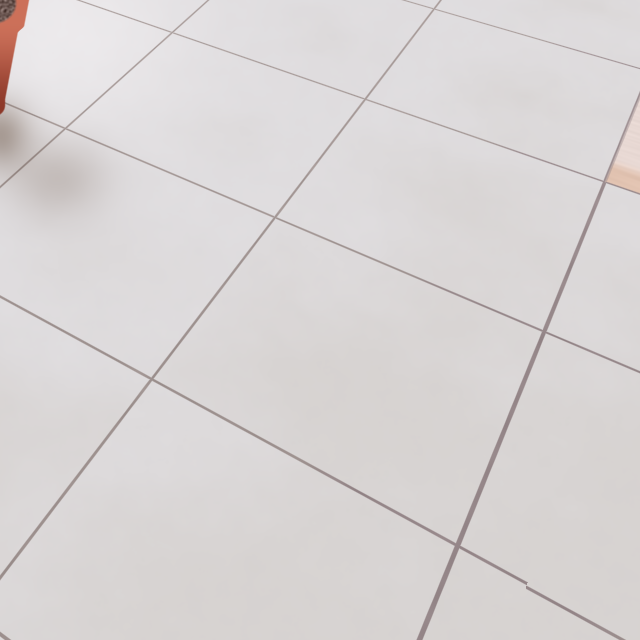
This texture is drawn by a three.js fragment shader. Its source:

```glsl
varying vec2 vUv;

vec2 hash2(vec2 p) {
  p = vec2(dot(p, vec2(127.1, 311.7)), dot(p, vec2(269.5, 183.3)));
  return fract(sin(p) * 43758.5) * 2.0 - 1.0;
}

float gradientNoise(vec2 p) {
  vec2 i = floor(p), f = fract(p);
  vec2 s = f * f * f * (f * (f * 6.0 - 15.0) + 10.0);
  float a = dot(hash2(i), f);
  float b = dot(hash2(i + vec2(1.0, 0.0)), f - vec2(1.0, 0.0));
  float c = dot(hash2(i + vec2(0.0, 1.0)), f - vec2(0.0, 1.0));
  float d = dot(hash2(i + 1.0), f - 1.0);
  return mix(mix(a, b, s.x), mix(c, d, s.x), s.y);
}

float fbm(vec2 p) {
  float sum = 0.0, amp = 0.5;
  for (int i = 0; i < 4; i++) {
    sum += amp * gradientNoise(p);
    p = p * 2.03 + 17.3;
    amp *= 0.5;
  }
  return sum;
}

// Perspective from the canvas to floor units, one unit per tile
vec2 floorPlane(vec2 uv) {
  vec2 p = vec2(dot(uv, vec2(1.3845, -1.0563)) + 0.1024,
                dot(uv, vec2(1.0285, 1.8875)) - 1.0131);
  return p / (1.0 + 0.015 * uv.x - 0.502 * uv.y);
}

float softSpot(vec2 p, vec2 center, vec2 radius) {
  vec2 q = (p - center) / radius;
  return exp(-dot(q, q));
}

void main() {
  vec2 uv = vUv;
  vec2 p = floorPlane(uv);
  vec2 dx = dFdx(p), dy = dFdy(p);
  vec2 aa = sqrt(dx * dx + dy * dy) * 0.8;
  float pixel = fwidth(uv.x);

  // Small step in the nearest cross joint
  p.y += 0.012 * step(1.188, p.x) * step(p.y, 0.4);
  vec2 tile = floor(p);
  vec2 local = fract(p);

  // Glazed tile: cool light from the far left, cloudy centres
  float cloud = fbm(p * 2.2 + tile * 3.7);
  float light = 0.56 * uv.y - 0.22 * uv.x + 0.3 + 0.35 * cloud;
  light += 0.06 * hash2(tile).x - 0.2 * softSpot(local, vec2(0.55, 0.45), vec2(0.35));
  vec3 color = mix(vec3(0.842, 0.826, 0.82), vec3(0.875, 0.865, 0.873),
                   smoothstep(0.1, 0.65, light));
  color += 0.05 * softSpot(uv, vec2(0.1, 0.95), vec2(0.2, 0.16));
  color += 0.012 * fbm(uv * 24.0);

  // Wooden patch past the far right joint
  float wood = smoothstep(-aa.x, aa.x, p.x - 1.0) * smoothstep(-aa.y, aa.y, p.y - 2.0)
             * (1.0 - smoothstep(2.9, 3.0, p.y));
  vec3 woodColor = mix(vec3(0.88, 0.76, 0.69), vec3(0.91, 0.85, 0.83),
                       smoothstep(2.1, 2.2, p.y));
  woodColor += 0.04 * gradientNoise(p * vec2(4.0, 40.0));
  color = mix(color, woodColor, wood);

  // Grout joints, uneven in width and tone
  vec2 joint = abs(fract(p + 0.5) - 0.5);
  float wear = gradientNoise(p * 9.0);
  float mainJoint = 1.0 - smoothstep(0.3, 0.5, abs(p.x - 1.0));
  vec2 halfWidth = vec2(0.0045 + 0.0018 * mainJoint, 0.0052) + 0.0012 * wear;
  vec2 line = 1.0 - smoothstep(halfWidth - aa, halfWidth + aa, joint);
  line.x *= 1.0 - 0.5 * wood;
  vec3 grout = mix(vec3(0.60, 0.55, 0.54), vec3(0.57, 0.51, 0.52), mainJoint);
  grout += 0.07 * wear + 0.05 * smoothstep(0.4, 1.0, uv.y);
  color = mix(color, grout, max(line.x, line.y) * 0.95);

  // Soft shadow cast by the pot
  float shade = 0.15 * softSpot(uv, vec2(0.09, 0.72), vec2(0.075, 0.06))
              + 0.3 * softSpot(uv, vec2(0.0, 0.79), vec2(0.045, 0.05));
  color *= 1.0 - shade * vec3(0.85, 1.0, 1.12);

  // Clay pot at the corner: tapered body, foot, rim and soil
  float edge = 0.008 + 0.19 * max(uv.y - 0.845, 0.0);
  edge += 0.008 * smoothstep(0.948, 0.96, uv.y);
  float body = (1.0 - smoothstep(-pixel, pixel, uv.x - edge))
             * smoothstep(-pixel, pixel, uv.y - 0.835);
  float foot = length((uv - vec2(-0.008, 0.836)) / vec2(0.016, 0.017)) - 1.0;
  body = max(body, 1.0 - smoothstep(-0.1, 0.1, foot));
  vec3 clay = mix(vec3(0.55, 0.22, 0.16), vec3(0.80, 0.44, 0.35),
                  smoothstep(0.82, 0.97, uv.y));
  float soil = length((uv - vec2(-0.012, 0.995)) / vec2(0.037, 0.032)) - 1.0;
  vec3 soilColor = vec3(0.42, 0.34, 0.32) + 0.4 * gradientNoise(uv * 180.0);
  clay = mix(clay, soilColor, 1.0 - smoothstep(-0.08, 0.08, soil));
  color = mix(color, clay, body);

  gl_FragColor = vec4(color, 1.0);
}
```
